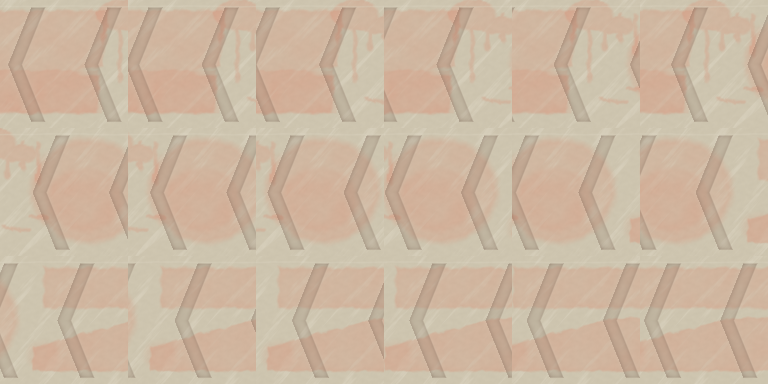
Reproduce this pattern procedurally as a Shadertoy shader.

```glsl
// Six by three tiles sliding along a stained paper strip with inset chevrons.
const vec2 GRID = vec2(6.0, 3.0);
const float COLUMN_SHIFT = 1.0 / 12.0;
const float CHEVRON_PITCH = 0.596;
const vec3 PAPER = vec3(0.805, 0.770, 0.685);
const vec3 PALE = vec3(0.850, 0.820, 0.745);
const vec3 ROSE = vec3(0.835, 0.635, 0.540);
const vec3 SHADOW = vec3(0.46, 0.37, 0.31);

vec2 hash2(vec2 p) {
    return fract(sin(vec2(dot(p, vec2(127.1, 311.7)), dot(p, vec2(269.5, 183.3)))) * 43758.5);
}

// Distance to the nearest scattered point.
float cellular(vec2 p) {
    vec2 cell = floor(p), local = fract(p);
    float nearest = 2.0;
    for (int y = -1; y <= 1; y++)
    for (int x = -1; x <= 1; x++) {
        vec2 o = vec2(x, y);
        nearest = min(nearest, length(o + hash2(cell + o) - local));
    }
    return nearest;
}

// Layered sines, roughly -1 to 1.
float waves(vec2 p) {
    float sum = 0.0, gain = 0.5;
    for (int i = 0; i < 4; i++) {
        sum += gain * sin(p.x + 1.7 * sin(p.y)) * cos(p.y + 0.8 * sin(p.x));
        p = mat2(1.5, 1.1, -1.1, 1.5) * p + 2.3;
        gain *= 0.55;
    }
    return sum;
}

float boxDist(vec2 p, vec2 center, vec2 halfSize) {
    vec2 d = abs(p - center) - halfSize;
    return length(max(d, 0.0)) + min(max(d.x, d.y), 0.0);
}

float ovalDist(vec2 p, vec2 center, vec2 radius) {
    return (length((p - center) / radius) - 1.0) * min(radius.x, radius.y);
}

float capsuleDist(vec2 p, vec2 a, vec2 b, float radius) {
    vec2 ab = b - a;
    return length(p - a - ab * clamp(dot(p - a, ab) / dot(ab, ab), 0.0, 1.0)) - radius;
}

// Watercolour coverage: soft border with pigment gathered just inside it.
float wash(float d, float softness, float strength) {
    float rim = exp(-abs(d + softness) * 45.0);
    return strength * smoothstep(softness, -softness, d) * (1.0 + 0.16 * rim);
}

// Two slabs, y measured downwards.
float slabStain(vec2 p) {
    float broad = boxDist(p, vec2(0.20, 0.48), vec2(0.66 - 0.12 * p.y, 0.40));
    broad = max(broad, -ovalDist(p, vec2(0.82, 0.56), vec2(0.19, 0.035)));
    float low = boxDist(p, vec2(0.22, 0.72), vec2(0.49 + 0.10 * p.y, 0.17));
    return wash(broad, 0.015, 0.43) + wash(low, 0.012, 0.22);
}

float splatStain(vec2 p) {
    float d = ovalDist(p, vec2(0.94, 0.12), vec2(0.19, 0.12));
    d = min(d, ovalDist(p, vec2(1.15, 0.20), vec2(0.16, 0.07)));
    for (int i = 0; i < 5; i++) {
        float k = float(i);
        vec2 r = hash2(vec2(k, 4.0));
        float x = 0.82 + 0.12 * k;
        float end = i == 1 ? 0.60 : 0.24 + 0.15 * r.x;
        d = min(d, capsuleDist(p, vec2(x, 0.12), vec2(x, end), 0.016));
        d = min(d, ovalDist(p, vec2(x, end), vec2(0.025, 0.045)));
        vec2 smear = vec2(1.02 + 0.07 * k, 0.68 + 0.18 * r.y);
        d = min(d, capsuleDist(p, smear, smear + vec2(0.07, 0.015), 0.014));
    }
    return wash(d, 0.012, 0.40);
}

float cloudStain(vec2 p) {
    float outer = ovalDist(p, vec2(1.69, 0.49), vec2(0.45, 0.41));
    float inner = ovalDist(p, vec2(1.66, 0.56), vec2(0.30, 0.25));
    return wash(outer, 0.035, 0.40) + wash(inner, 0.03, 0.17);
}

float bandStain(vec2 p) {
    float upper = boxDist(p, vec2(3.00, 0.25), vec2(0.66, 0.16));
    float lower = boxDist(p, vec2(3.00, 0.69), vec2(0.74, 0.21));
    lower = max(lower, 0.70 - 0.26 * (p.x - 2.3) - p.y);
    float tip = ovalDist(p, vec2(2.34, 0.77), vec2(0.13, 0.11));
    return wash(upper, 0.015, 0.44) + wash(lower, 0.012, 0.48) + wash(tip, 0.03, 0.15);
}

// Inset bent bar: shade hugs its borders, heaviest on the left.
vec3 chevron(vec3 base, vec2 p, float px) {
    float bend = 0.405 * abs(p.y - 0.505);
    float u = mod(p.x - 0.0625 - bend, CHEVRON_PITCH);
    float width = 0.108, left = u * 0.927, right = (width - u) * 0.927;
    float ends = 0.445 - abs(p.y - 0.505);
    float inside = smoothstep(-px, px, min(min(left, right), ends));
    float shade = 0.13 + 0.30 * exp(-max(left, 0.0) * 55.0)
                + 0.24 * exp(-max(right, 0.0) * 65.0) + 0.20 * exp(-max(ends, 0.0) * 70.0);
    float outside = min(abs(u - width), abs(u - CHEVRON_PITCH));
    float glow = 0.16 * exp(-outside * 70.0) * smoothstep(-px, px, ends);
    return mix(mix(base, PALE, glow), mix(base, SHADOW, shade), inside);
}

void mainImage(out vec4 fragColor, in vec2 fragCoord) {
    vec2 grid = fragCoord / iResolution.xy * GRID;
    vec2 tile = floor(grid), local = fract(grid);
    float row = GRID.y - 1.0 - tile.y;
    vec2 p = vec2(local.x + row + tile.x * COLUMN_SHIFT, 1.0 - local.y);

    // Stains with ragged borders and mottled pigment.
    vec2 ragged = p + 0.018 * vec2(waves(p * 19.0), waves(p.yx * 17.0 + 5.0));
    float stain = slabStain(ragged) + splatStain(ragged) + cloudStain(ragged) + bandStain(ragged);
    stain *= 0.97 + 0.18 * waves(p * 8.0) - 0.16 * (cellular(ragged * 6.0) - 0.45);

    // Slanted dry-brush streaks and pale upper margin.
    vec2 slant = vec2(p.x * 0.75 + p.y * 0.66, p.y * 0.75 - p.x * 0.66);
    float brush = smoothstep(0.12, 0.60, waves(vec2(slant.x * 26.0, slant.y * 3.0)));
    float margin = 0.35 * smoothstep(0.012, 0.0, abs(p.y - 0.05 - 0.006 * waves(p * 7.0)));
    float pale = brush * mix(0.65, 0.16, clamp(stain * 2.0, 0.0, 1.0)) + margin;

    vec3 color = mix(PAPER, ROSE, clamp(stain, 0.0, 0.85));
    color = mix(color, PALE, clamp(pale, 0.0, 0.8));
    color += 0.010 * waves(p * 43.0);
    color = chevron(color, p, GRID.y / iResolution.y);
    fragColor = vec4(color, 1.0);
}
```
